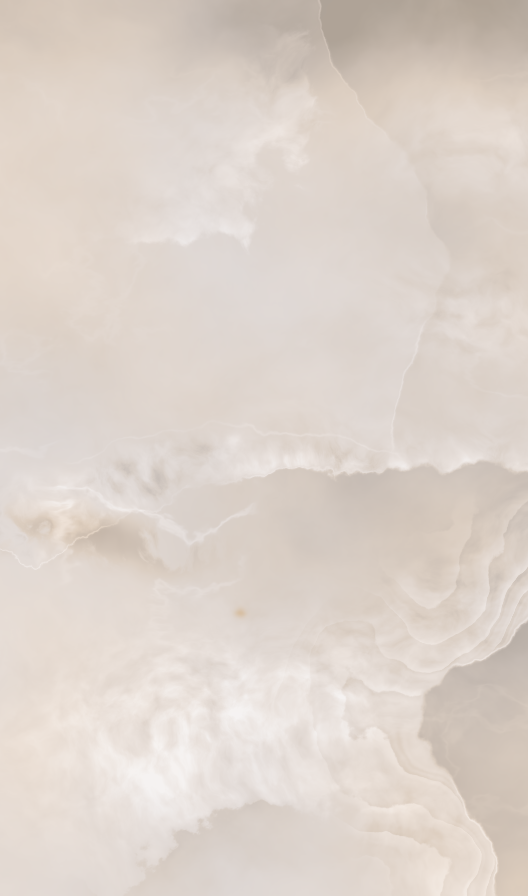
This texture is drawn by a WebGL 1 fragment shader. Its source:

```glsl
precision highp float;
// Pale onyx marble: soft beige clouds, a white cross band, thin veins and folded layers.

uniform vec2 u_resolution;

const vec3 TAUPE = vec3(0.68, 0.64, 0.60);
const vec3 STONE = vec3(0.775, 0.73, 0.695);
const vec3 SAND  = vec3(0.855, 0.805, 0.76);
const vec3 CREAM = vec3(0.885, 0.845, 0.815);
const vec3 MILK  = vec3(0.92, 0.885, 0.86);
const vec3 WHITE = vec3(0.965, 0.95, 0.94);
const vec3 PEACH_TINT = vec3(0.018, 0.0, -0.024);
const vec3 OCHRE = vec3(0.82, 0.67, 0.48);
const float BASE_TONE = 0.60;
const float CLOUD_CONTRAST = 0.42;
const float VEIN_WIDTH = 0.0013;
const float FOLD_COUNT = 24.0;

float hash(vec2 p) {
  return fract(sin(dot(p, vec2(127.1, 311.7))) * 43758.5453);
}

float noise(vec2 p) {
  vec2 i = floor(p), f = fract(p);
  f = f * f * (3.0 - 2.0 * f);
  return mix(mix(hash(i), hash(i + vec2(1, 0)), f.x),
             mix(hash(i + vec2(0, 1)), hash(i + vec2(1, 1)), f.x), f.y);
}

float fbm(vec2 p) {
  float sum = 0.0, amp = 0.5;
  for (int i = 0; i < 6; i++) {
    sum += amp * noise(p);
    p = mat2(1.6, 1.2, -1.2, 1.6) * p + 7.3;
    amp *= 0.5;
  }
  return sum;
}

// Thin line at d = 0, never narrower than a pixel
float vein(float d) {
  float w = max(VEIN_WIDTH, 0.7 / u_resolution.y);
  return exp(-d * d / (w * w));
}

// Crisp on the edge d = 0, fading out towards positive d
float shelf(float d, float fade) {
  return smoothstep(-0.002, 0.005, d) * exp(-max(d, 0.0) / fade);
}

float blob(vec2 p, vec2 center, vec2 size) {
  vec2 q = (p - center) / size;
  return exp(-dot(q, q));
}

vec3 stoneColor(float t) {
  vec3 c = mix(TAUPE, STONE, clamp(t / 0.22, 0.0, 1.0));
  c = mix(c, SAND, clamp((t - 0.22) / 0.22, 0.0, 1.0));
  c = mix(c, CREAM, clamp((t - 0.44) / 0.18, 0.0, 1.0));
  c = mix(c, MILK, clamp((t - 0.62) / 0.24, 0.0, 1.0));
  return mix(c, WHITE, clamp((t - 0.86) / 0.34, 0.0, 1.0));
}

void main() {
  vec2 p = gl_FragCoord.xy / u_resolution.y;
  vec2 warp = vec2(fbm(p * 5.0), fbm(p * 5.0 + 31.0)) - 0.49;
  vec2 w = p + 0.09 * warp;
  float detail = fbm(w * 17.0 + 5.0);
  float jag = fbm(p * 24.0 + 13.0) - 0.49;
  // Grainy crystal flecks and gaps that break up the veins
  float flecks = fbm(w * 55.0 + 4.0 * warp) - 0.49;
  float broken = smoothstep(0.35, 0.65, fbm(p * 13.0 + 50.0));

  // Broad clouds and the shaded top
  float tone = BASE_TONE + CLOUD_CONTRAST * (fbm(w * vec2(3.5, 5.0) + 2.0) - 0.49);
  tone += 0.05 * flecks + 0.12 * (detail - 0.49);
  tone -= smoothstep(0.86, 1.0, w.y) * mix(0.22, 0.52, smoothstep(0.1, 0.4, p.x));

  // Upper puff with a feathery lower right rim
  vec2 fromPuff = w - vec2(0.2, 0.87);
  float rim = 0.15 - length(fromPuff) + 0.12 * jag + 0.04 * flecks;
  float facing = smoothstep(-0.02, 0.1, dot(fromPuff, vec2(0.8, -0.6)));
  float feather = smoothstep(-0.004, 0.022, rim) * exp(-max(rim, 0.0) / 0.07);
  tone += facing * feather * (0.55 * detail + 0.9 * flecks + 0.07);

  // Upright crack, darker on its right
  float crackX = 0.36 + 0.13 * (1.0 - smoothstep(0.7, 1.0, p.y))
               - 0.055 * (1.0 - smoothstep(0.51, 0.7, p.y));
  float crack = p.x - crackX - 0.03 * jag - 0.04 * warp.x;
  float upper = smoothstep(0.48, 0.51, p.y);
  tone -= upper * shelf(crack, 0.09) * mix(0.08, 0.2, noise(p * 8.0));
  tone += upper * (0.2 * broken * vein(crack) + 0.03 * shelf(-crack, 0.03));
  float wisps = blob(w, vec2(0.53, 0.66), vec2(0.07, 0.05)) + 0.8 * blob(w, vec2(0.55, 0.84), vec2(0.08, 0.05));
  tone += wisps * (0.35 * detail + 0.6 * flecks);

  // White cross band between two wandering edges
  float bottom = p.y - (0.385 + 0.08 * smoothstep(0.0, 0.34, p.x)) - 0.05 * jag - 0.07 * warp.y;
  float top = 0.5 + 0.02 * sin(p.x * 11.0 - 1.2) - p.y + 0.025 * jag + 0.05 * warp.x;
  float band = smoothstep(-0.004, 0.015, bottom) * smoothstep(0.0, 0.03, top);
  float rightPart = smoothstep(0.2, 0.4, p.x);
  tone += band * (0.9 * (detail - 0.42) + 0.7 * flecks);
  tone += rightPart * shelf(bottom, 0.025) * (0.3 + 1.2 * flecks);
  tone -= shelf(-bottom, 0.12) * mix(0.04, 0.25, rightPart);
  tone += broken * (0.25 * vein(bottom) + 0.16 * vein(top));
  float rust = blob(w, vec2(0.06, 0.405), vec2(0.14, 0.025)) * smoothstep(0.42, 0.6, detail + 0.5 * flecks);
  tone -= 0.5 * rust;

  // Hairline veins, strongest near the band
  float nearBand = blob(p, vec2(0.2, 0.43), vec2(0.3, 0.09));
  float hair = vein((fbm(w * vec2(9.0, 15.0) + 3.0) - 0.5) * 0.055);
  tone += hair * (0.05 + 0.24 * nearBand) * smoothstep(0.45, 0.65, noise(p * 9.0));

  // Lower milky mass with a torn underside
  float under = w.y - 0.015 - 0.36 * max(w.x - 0.06, 0.0) + 0.12 * jag;
  float mass = blob(w, vec2(0.23, 0.17), vec2(0.19, 0.11));
  tone += mass * smoothstep(-0.01, 0.015, under) * (0.12 + 0.55 * detail + 0.9 * flecks);
  tone -= 0.2 * shelf(-under, 0.07) * smoothstep(0.06, 0.2, p.x) * (1.0 - smoothstep(0.27, 0.36, p.x));

  // Folded layers wrapped around a taupe hollow
  float leftWall = 0.47 + 0.1 * (1.0 - smoothstep(0.0, 0.23, p.y)) - p.x;
  float roof = (p.y - 0.23 - 0.6 * (p.x - 0.47)) * 0.86;
  float hollow = 0.5 * (leftWall + roof + sqrt(pow(leftWall - roof, 2.0) + 0.001));
  hollow += 0.03 * jag + 0.08 * warp.x - 0.008;
  float bend = 4.5 * noise(p * vec2(8.0, 6.0) + 9.0) + 1.2 * noise(p * 19.0);
  float phase = hollow * FOLD_COUNT + bend;
  float ply = fract(phase);
  float plySheen = pow(1.0 - ply, 2.0) * smoothstep(0.0, 0.06, ply);
  float folds = smoothstep(0.0, 0.006, hollow) * (1.0 - smoothstep(0.06, 0.19, hollow + 0.1 * warp.y));
  float streaks = noise(vec2(phase * 7.0, (p.x + p.y) * 8.0)) - 0.5;
  tone += folds * (0.42 * plySheen * mix(0.4, 1.2, noise(p * 14.0)) - 0.04 + 0.14 * streaks + 0.4 * flecks);
  tone -= 0.38 * shelf(-hollow, 0.25);
  tone += 0.4 * broken * vein(hollow);

  // Tint drifting between peach and cool grey
  vec3 color = stoneColor(tone);
  color += PEACH_TINT * (2.6 * fbm(w * 4.0 + 41.0) - 1.25 + rust);
  float stain = blob(w, vec2(0.275, 0.335), vec2(0.008, 0.007));
  color = mix(color, OCHRE, 0.5 * stain);
  gl_FragColor = vec4(clamp(color, 0.0, 1.0), 1.0);
}
```
